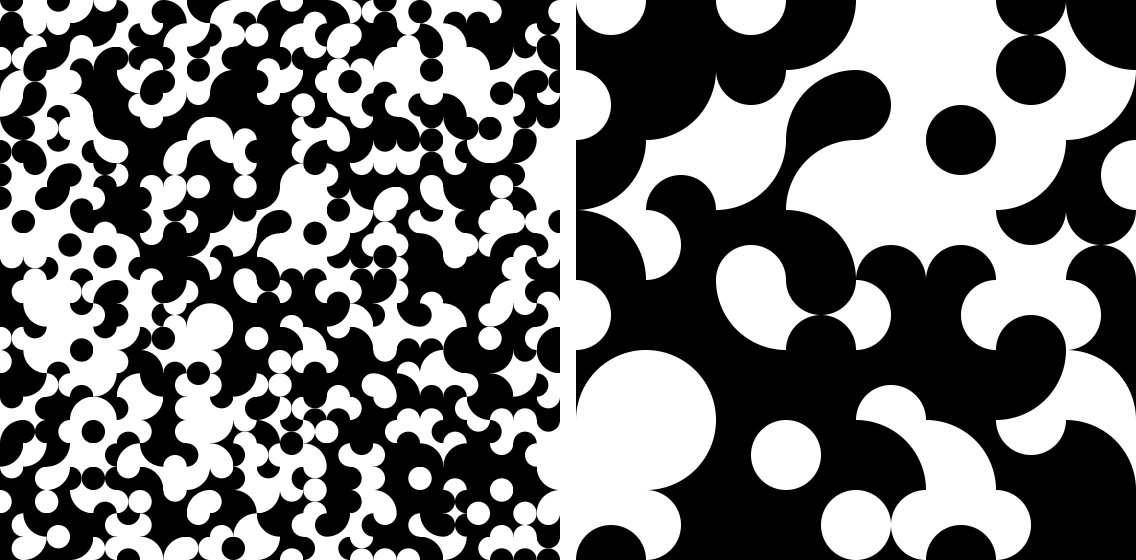
Left, the full canvas; right, a detail of the centre.
Write a WebGL 2 fragment shader that draws this pattern.

```glsl
#version 300 es
precision highp float;
// Black and white blobs from a two-colour arc tiling.
// Every edge of a square grid gets a random colour; each cell then joins
// its four edges with half discs on the edges or a quarter disc on a corner.

uniform vec2 u_resolution;
out vec4 fragColor;

const float CELLS = 24.0;       // cells across the canvas
const float EDGE_SEED = 57.0;
const float CHOICE_SEED = 211.0;
const float LOBE_RADIUS = 0.5;  // half disc on an edge, in cells
const float CORNER_RADIUS = 1.0; // quarter disc on a corner, in cells
const vec3 BLACK = vec3(0.0);
const vec3 WHITE = vec3(1.0);

float hash(vec2 p) {
    vec3 q = fract(vec3(p.xyx) * 0.1031);
    q += dot(q, q.yzx + 33.33);
    return fract((q.x + q.y) * q.z);
}

// Fair coin toss, 0 or 1, fixed for each place and seed.
float coin(vec2 place, float seed) {
    return step(0.5, hash(place * 2.0 + seed));
}

float discDistance(vec2 p, vec2 centre, float radius) {
    return length(p - centre) - radius;
}

// Signed distance to the white area inside one cell, negative in white.
float cellDistance(vec2 cell, vec2 p) {
    float whiteEdges = 0.0;
    vec2 middles[4] = vec2[4](vec2(1.0, 0.5), vec2(0.5, 1.0),
                              vec2(0.0, 0.5), vec2(0.5, 0.0));
    float colours[4];
    for (int i = 0; i < 4; i++) {
        colours[i] = coin(cell + middles[i], EDGE_SEED);
        whiteEdges += colours[i];
    }

    // The rarer colour is drawn as discs; a tie is broken at random.
    float shapeColour = whiteEdges == 2.0 ? coin(cell + 0.5, CHOICE_SEED)
                                          : step(whiteEdges, 2.0);
    bool adjacentPair = whiteEdges == 2.0 && colours[0] != colours[2];

    float d = 1.0;
    if (adjacentPair) {
        vec2 corner = vec2(colours[0] == shapeColour, colours[1] == shapeColour);
        d = discDistance(p, corner, CORNER_RADIUS);
    } else {
        for (int i = 0; i < 4; i++) {
            if (colours[i] == shapeColour) {
                d = min(d, discDistance(p, middles[i], LOBE_RADIUS));
            }
        }
    }
    return shapeColour > 0.5 ? d : -d;
}

void main() {
    float canvasSize = min(u_resolution.x, u_resolution.y);
    vec2 grid = gl_FragCoord.xy / canvasSize * CELLS;
    float pixel = CELLS / canvasSize;

    // One pixel of edge smoothing
    float d = cellDistance(floor(grid), fract(grid));
    float white = clamp(0.5 - d / pixel, 0.0, 1.0);
    fragColor = vec4(mix(BLACK, WHITE, white), 1.0);
}
```
